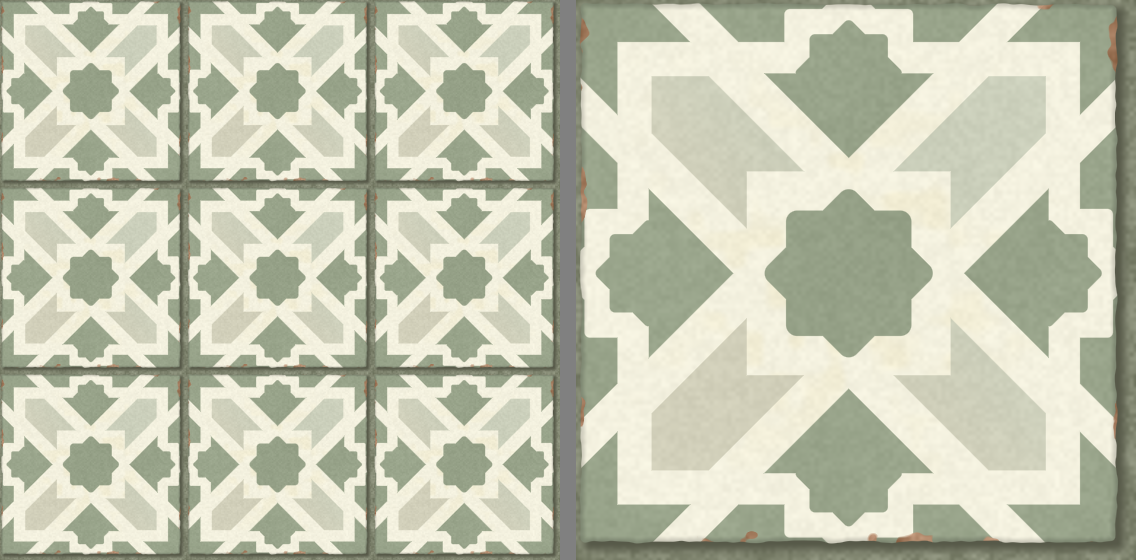
Left: the whole. Right: its middle third, enlarged.
Reproduce this pattern procedurally as a WebGL 2 fragment shader.

```glsl
#version 300 es
precision highp float;

#define REPEATS 3.0
#define TILE_CENTER vec2(0.487, 0.512)
#define TILE_HALF vec2(0.479, 0.481)
#define CREAM vec3(0.955, 0.945, 0.875)
#define SAGE vec3(0.595, 0.640, 0.540)
#define BEIGE vec3(0.820, 0.812, 0.728)
#define GROUT vec3(0.520, 0.540, 0.455)
#define SHADOW vec3(0.340, 0.350, 0.285)
#define CLAY vec3(0.660, 0.470, 0.350)
#define CHIP_DEPTH 0.060
#define EDGE_WOBBLE 0.008

uniform vec2 u_resolution;
out vec4 fragColor;

float hash(vec2 p) {
    return fract(sin(dot(p, vec2(127.1, 311.7))) * 43758.5453);
}

// Value noise over one cell, wrapping after n lattice steps
float noise(vec2 cell, float n) {
    vec2 p = cell * n;
    vec2 i = floor(p);
    vec2 f = fract(p);
    f = f * f * (3.0 - 2.0 * f);
    vec2 lo = mod(i, n);
    vec2 hi = mod(i + 1.0, n);
    float bottom = mix(hash(lo), hash(vec2(hi.x, lo.y)), f.x);
    float top = mix(hash(vec2(lo.x, hi.y)), hash(hi), f.x);
    return mix(bottom, top, f.y);
}

float roundBox(vec2 p, vec2 halfSize, float radius) {
    vec2 q = abs(p) - halfSize + radius;
    return length(max(q, 0.0)) + min(max(q.x, q.y), 0.0) - radius;
}

// Eight-pointed star: a square joined with its 45 degree turn
float star(vec2 p, float size, float radius) {
    vec2 turned = vec2(p.x + p.y, p.y - p.x) * 0.70711;
    return min(roundBox(p, vec2(size), radius), roundBox(turned, vec2(size), radius));
}

float fill(float d, float px) {
    return clamp(0.5 - d / px, 0.0, 1.0);
}

void main() {
    vec2 cell = fract(gl_FragCoord.xy / u_resolution * REPEATS);
    float px = 1.2 * REPEATS / min(u_resolution.x, u_resolution.y);
    vec2 p = cell - TILE_CENTER;

    // Fold into one octant: x is the minor axis, y the major one
    vec2 a = abs(p);
    vec2 m = vec2(min(a.x, a.y), max(a.x, a.y));
    float diagonal = m.y - m.x;

    // Motif shapes
    vec2 finial = m - vec2(0.0, 0.357);
    float arrow = max((0.206 - diagonal) * 0.70711, m.y - 0.357);
    arrow = min(arrow, star(finial, 0.070, 0.010));
    float band = (abs(diagonal - 0.173) - 0.043) * 0.70711;
    float border = max(max(0.413 - m.y, -band), -star(finial, 0.115, 0.010));
    float sage = min(min(star(p, 0.112, 0.020), arrow), border);
    float chevron = max(max(m.y - 0.352, 0.182 - m.y), (diagonal - 0.102) * 0.70711);

    // Wear noises
    float cloud = noise(cell, 7.0);
    float mottle = noise(cell, 28.0);
    float rough = noise(cell, 64.0);
    float grain = noise(cell, 128.0);

    // Glaze: cream ground, shaded chevrons, sage figures
    vec3 cream = CREAM - vec3(0.01, 0.02, 0.05) * smoothstep(0.45, 0.9, mottle)
        * (1.0 - smoothstep(0.1, 0.45, m.y));
    vec3 beige = BEIGE + vec3(-0.025, 0.0, 0.005) * smoothstep(-0.3, 0.3, p.x + p.y);
    beige += 0.07 * (m.y - 0.27);
    vec3 green = SAGE + 0.025 * (cloud - 0.5) + 0.03 * (m.y - 0.25);
    vec3 tile = mix(cream, beige, fill(chevron, px));
    tile = mix(tile, green, fill(sage, px));
    tile += 0.035 * (grain - 0.5) + 0.02 * (rough - 0.5);

    // Ragged rim with chips of bare clay, heaviest at the left
    float edge = roundBox(p, TILE_HALF, 0.010);
    edge += EDGE_WOBBLE * (0.6 * mottle + 0.4 * rough - 0.35);
    float chips = noise(cell, 19.0) - 0.62 - 0.12 * smoothstep(-0.4, 0.45, p.x);
    float depth = CHIP_DEPTH * chips + 0.012 * (rough - 0.5);
    float chipped = fill(-edge - depth, px);
    vec3 clay = CLAY + 0.25 * (mottle - 0.5) + 0.12 * (grain - 0.5);
    tile *= 1.0 - 0.16 * (1.0 - smoothstep(0.0, 0.012, -edge));
    tile = mix(tile, clay, 0.85 * chipped);

    // Grout, shaded at the lower right of each tile
    vec3 grout = GROUT + 0.10 * (mottle - 0.5) + 0.10 * (grain - 0.5);
    float shade = roundBox(p - vec2(0.010, -0.010), TILE_HALF, 0.010);
    grout = mix(SHADOW, grout, smoothstep(-0.010, 0.017, shade));

    fragColor = vec4(mix(grout, tile, fill(edge, px)), 1.0);
}
```
